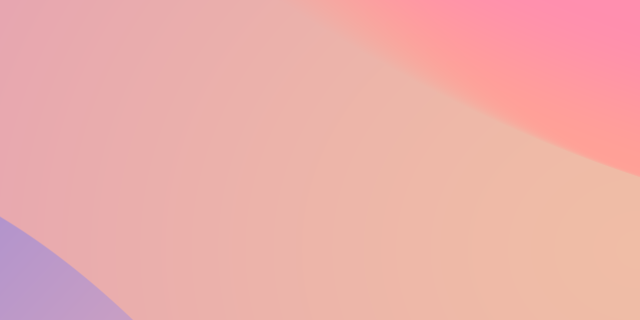
A Shadertoy shader for this background:

```glsl
const vec3 PEACH = vec3(0.94, 0.74, 0.65);
const vec3 ROSE = vec3(0.905, 0.65, 0.69);
const vec3 CORAL = vec3(1.0, 0.63, 0.59);
const vec3 PINK = vec3(1.0, 0.56, 0.685);
const vec3 VIOLET = vec3(0.70, 0.58, 0.80);
const vec3 LILAC = vec3(0.78, 0.62, 0.77);

const vec2 WARM_CENTER = vec2(1.0, 0.22);   // heart of the peach glow
const vec2 WARM_SCALE = vec2(2.0, 1.2);     // stretch of the glow
const float WARM_RADIUS = 2.2;
const float WARM_FALLOFF = 1.4;
const vec3 PINK_CURVE = vec3(0.445, 0.65, 0.58);     // quadratic in 1 - x
const vec3 VIOLET_CURVE = vec3(0.323, -1.2, -1.7);   // quadratic in x
const float PINK_DEPTH = 0.5;
const float CRISP_WIDTH = 0.004;
const float SOFT_WIDTH = 0.7;
const float SOFT_POWER = 2.2;

float quadratic(vec3 k, float x) {
    return k.x + x * (k.y + x * k.z);
}

// Peach glow that cools to rose toward the upper left
vec3 warmField(vec2 uv) {
    float d = length((uv - WARM_CENTER) * WARM_SCALE) / WARM_RADIUS;
    return mix(PEACH, ROSE, pow(clamp(d, 0.0, 1.0), WARM_FALLOFF));
}

// Pink sheet whose edge is crisp at the right and dissolves leftward
vec3 addPinkSheet(vec3 base, vec2 uv) {
    float fromRight = 1.0 - uv.x;
    float height = max(uv.y - quadratic(PINK_CURVE, fromRight), 0.0);
    float width = CRISP_WIDTH + SOFT_WIDTH * pow(max(fromRight, 0.0), SOFT_POWER);
    float coverage = 1.0 - exp(-height / width);
    vec3 sheet = mix(CORAL, PINK, smoothstep(0.0, PINK_DEPTH, height));
    return mix(base, sheet, coverage);
}

// Violet corner with a smooth, gently bowed edge
vec3 addVioletCorner(vec3 base, vec2 uv) {
    float depth = quadratic(VIOLET_CURVE, uv.x) - uv.y;
    float blur = 1.2 / iResolution.y;
    float tint = clamp(uv.x * 3.0 + (VIOLET_CURVE.x - uv.y) * 1.4, 0.0, 1.0);
    return mix(base, mix(VIOLET, LILAC, tint), smoothstep(-blur, blur, depth));
}

void mainImage(out vec4 fragColor, in vec2 fragCoord) {
    vec2 uv = fragCoord / iResolution.xy;
    vec3 color = warmField(uv);
    color = addPinkSheet(color, uv);
    color = addVioletCorner(color, uv);
    fragColor = vec4(color, 1.0);
}
```
